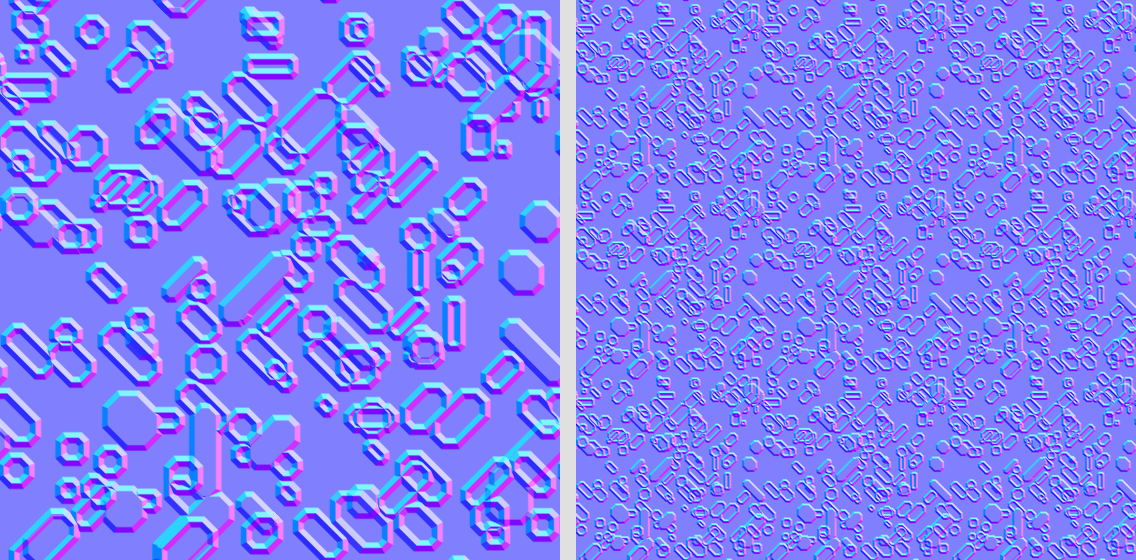
Left: one tile. Right: repeated 3 by 3.
A three.js fragment shader for this texture map:

```glsl
varying vec2 vUv;

const float BEVEL = 0.0100;        // width of one sloped face
const float SLOPE_TINT = 0.47;     // colour shift of a full slope
const float SOFTNESS = 0.0014;     // half width of the edge smoothing
const float FLAT_LEVEL = 0.5;      // red and green of level ground

// Per layer: cells across, share of cells filled, seed
const vec3 RING_GRID = vec3(10.0, 0.60, 3.0);
const vec3 SLOT_GRID = vec3(13.0, 0.38, 17.0);
const vec3 TERRACE_GRID = vec3(7.0, 0.55, 41.0);

// Per layer: smallest radius, largest radius, longest half length
const vec3 RING_SIZE = vec3(0.017, 0.031, 0.034);
const vec3 SLOT_SIZE = vec3(0.006, 0.021, 0.034);
const vec3 TERRACE_SIZE = vec3(0.018, 0.052, 0.060);

vec4 hash4(vec2 cell, float seed) {
  vec4 q = fract(vec4(cell, seed, cell.x) * vec4(0.1031, 0.1030, 0.0973, 0.1099));
  q += dot(q, q.wzxy + 33.33);
  return fract((q.xxyz + q.yzzw) * q.zywx);
}

// Square with cut corners; a larger cut makes it more diamond shaped
float octagon(vec2 p, float cut) {
  p = abs(p);
  return max(max(p.x, p.y), (p.x + p.y) * cut);
}

// Stretch direction: mostly one of the two diagonals
vec2 pickAxis(float h) {
  if (h < 0.48) return vec2(0.7071, -0.7071);
  if (h < 0.84) return vec2(0.7071, 0.7071);
  return h < 0.92 ? vec2(1.0, 0.0) : vec2(0.0, 1.0);
}

// Wrapping cellular field: distance to the union of stretched octagons
float cellField(vec2 uv, vec3 grid, vec3 size) {
  vec2 home = floor(uv * grid.x);
  float dist = 1.0;
  for (int j = -1; j <= 1; j++) {
    for (int i = -1; i <= 1; i++) {
      vec2 cell = home + vec2(float(i), float(j));
      vec2 wrapped = mod(cell, grid.x);
      vec4 place = hash4(wrapped, grid.z);
      vec4 shape = hash4(wrapped, grid.z + 7.0);
      if (place.z < grid.y) {
        vec2 p = uv - (cell + mix(vec2(0.2), vec2(0.8), place.xy)) / grid.x;
        vec2 axis = pickAxis(shape.x);
        float reach = size.z * max(shape.y * 1.4 - 0.4, 0.0);
        p -= axis * clamp(dot(p, axis), -reach, reach);
        float radius = mix(size.x, size.y, shape.z);
        dist = min(dist, octagon(p, mix(0.62, 0.76, shape.w)) - radius);
      }
    }
  }
  return dist;
}

float ridge(float dist) {
  return max(BEVEL - abs(dist), 0.0);
}

// Rings ride on the terraces, slots are partly buried by them
float height(vec2 uv) {
  float terrace = clamp(-cellField(uv, TERRACE_GRID, TERRACE_SIZE), 0.0, BEVEL);
  float rings = ridge(cellField(uv, RING_GRID, RING_SIZE));
  float slots = ridge(cellField(uv, SLOT_GRID, SLOT_SIZE));
  return max(rings + terrace, slots);
}

void main() {
  // Central differences also soften the edges between faces
  vec2 e = vec2(SOFTNESS, 0.0);
  vec2 slope = vec2(height(vUv + e.xy) - height(vUv - e.xy),
                    height(vUv + e.yx) - height(vUv - e.yx)) / (2.0 * SOFTNESS);
  slope /= max(length(slope), 1.0);

  // Tangent facing in red and green, full blue
  gl_FragColor = vec4(FLAT_LEVEL - SLOPE_TINT * slope, 1.0, 1.0);
}
```
